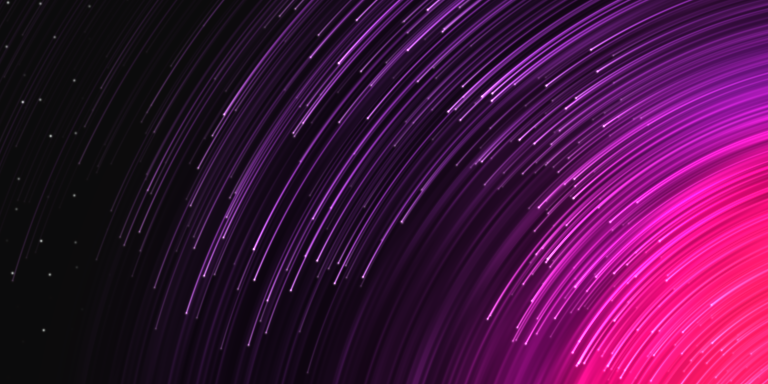
Reproduce this background procedurally as a Shadertoy shader.

```glsl
// Long-exposure star trails circling a hot pink glow beyond the lower right corner.
#define POLE vec2(2.34, -0.41)
#define LAYERS 6
#define RINGS_PER_UNIT 34.0
#define TRAIL_WIDTH 0.0026
#define TRAIL_GAIN 1.0
#define FINE_LINES 125.0
#define OUTER_RADIUS 2.28
#define STAR_CELL 0.085

float hash(vec2 p) {
    vec3 q = fract(vec3(p.xyx) * 0.1031);
    q += dot(q, q.yzx + 33.33);
    return fract((q.x + q.y) * q.z);
}

float noise(vec2 p) {
    vec2 i = floor(p), f = fract(p);
    f = f * f * (3.0 - 2.0 * f);
    return mix(mix(hash(i), hash(i + vec2(1, 0)), f.x),
               mix(hash(i + vec2(0, 1)), hash(i + vec2(1, 1)), f.x), f.y);
}

// Soft radial colour: hot pink core, magenta, plum, then near black
vec3 glow(float radius, float angle) {
    float r = radius - 0.13 * smoothstep(0.6, 1.25, angle);
    vec3 c = mix(vec3(1.0, 0.10, 0.39), vec3(0.90, 0.03, 0.45), smoothstep(0.6, 0.88, r));
    c = mix(c, vec3(0.46, 0.03, 0.39), smoothstep(0.84, 1.06, r));
    c = mix(c, vec3(0.16, 0.035, 0.17), smoothstep(1.0, 1.32, r));
    c = mix(c, vec3(0.065, 0.025, 0.08), smoothstep(1.25, 1.7, r));
    return mix(c, vec3(0.045, 0.043, 0.046), smoothstep(1.8, 2.3, r));
}

vec3 trailColor(float r) {
    vec3 c = mix(vec3(1.0, 0.42, 0.62), vec3(0.88, 0.22, 0.80), smoothstep(0.8, 1.08, r));
    return mix(c, vec3(0.60, 0.20, 0.76), smoothstep(1.15, 1.5, r));
}

// Lowest head angle and its spread, for the three bands of trails
vec2 headRange(float r) {
    vec2 inner = vec2(0.47, 0.45), middle = vec2(0.70, 0.34), outer = vec2(0.27, 0.62);
    return r < 1.25 ? inner : r < 1.53 ? middle : outer;
}

vec3 starTrails(float r, float angle, float pixel) {
    vec3 sum = vec3(0);
    float width = max(TRAIL_WIDTH, 0.6 * pixel);
    for (int k = 0; k < LAYERS; k++) {
        float shift = float(k) / float(LAYERS);
        float ring = floor(r * RINGS_PER_UNIT + shift);
        vec2 id = vec2(ring, float(k) * 17.0 + 3.0);
        float center = (ring - shift + 0.2 + 0.6 * hash(id)) / RINGS_PER_UNIT;
        vec2 range = headRange(center);
        float along = angle - range.x - range.y * hash(id + 31.7);
        float across = (r - center) / width;
        float span = mix(0.12, 0.50, hash(id + 57.3));
        float power = 0.15 + 1.05 * pow(hash(id + 83.1), 2.0);
        power *= 1.0 - 0.85 * smoothstep(1.95, OUTER_RADIUS, center);
        power *= 0.55 + 0.45 * smoothstep(0.75, 1.05, center);

        // Streak fading behind its head
        float body = exp(-across * across) * smoothstep(-pixel, pixel, along * r);
        float fade = exp(-max(along, 0.0) / span);
        vec3 tint = mix(trailColor(center), vec3(1.0, 0.82, 1.0),
                        0.45 * exp(-max(along, 0.0) * 18.0));
        sum += tint * body * fade * power;

        // Bright point at the head
        vec2 tip = vec2(r - center, along * r) / (width * 1.3);
        sum += vec3(0.9, 0.7, 0.9) * exp(-dot(tip, tip)) * power * 0.6;
    }
    return sum * TRAIL_GAIN;
}

// Small still stars scattered over the dark left side
float stillStars(vec2 p, float pixel) {
    vec2 cell = floor(p / STAR_CELL);
    vec2 pos = 0.2 + 0.6 * vec2(hash(cell + 5.1), hash(cell + 19.4));
    float d = length(p - (cell + pos) * STAR_CELL) / max(0.0035, 0.7 * pixel);
    float power = pow(hash(cell + 41.9), 3.0);
    return exp(-d * d) * power * (1.0 - smoothstep(0.16, 0.30, p.x));
}

void mainImage(out vec4 fragColor, in vec2 fragCoord) {
    float pixel = 1.0 / iResolution.y;
    vec2 p = fragCoord * pixel;
    vec2 toPole = p - POLE;
    float r = length(toPole);
    float angle = atan(toPole.y, -toPole.x);
    vec3 color = glow(r, angle);

    // Fine concentric grooves, drifting slowly along the arc
    float fine = noise(vec2(r * FINE_LINES, angle * 3.0));
    float broad = noise(vec2(r * 24.0, angle * 4.0 + 9.0));
    float inside = 1.0 - smoothstep(1.9, OUTER_RADIUS, r);
    color *= 1.0 + inside * (0.45 * fine + 0.3 * broad - 0.38) * smoothstep(0.55, 1.1, r);
    float sheen = pow(fine, 3.0) * (0.3 + broad) * inside;
    color += trailColor(r) * sheen * mix(0.16, 0.30, smoothstep(0.4, 1.0, angle));

    // Violet haze where the trails run together at the upper right
    float haze = exp(-pow((r - 1.24) / 0.14, 2.0)) * smoothstep(0.8, 1.25, angle);
    color += vec3(0.17, 0.05, 0.28) * haze;

    color += starTrails(r, angle, pixel);
    color += vec3(0.75, 0.78, 0.76) * stillStars(p, pixel);
    fragColor = vec4(min(color, 1.0), 1.0);
}
```
